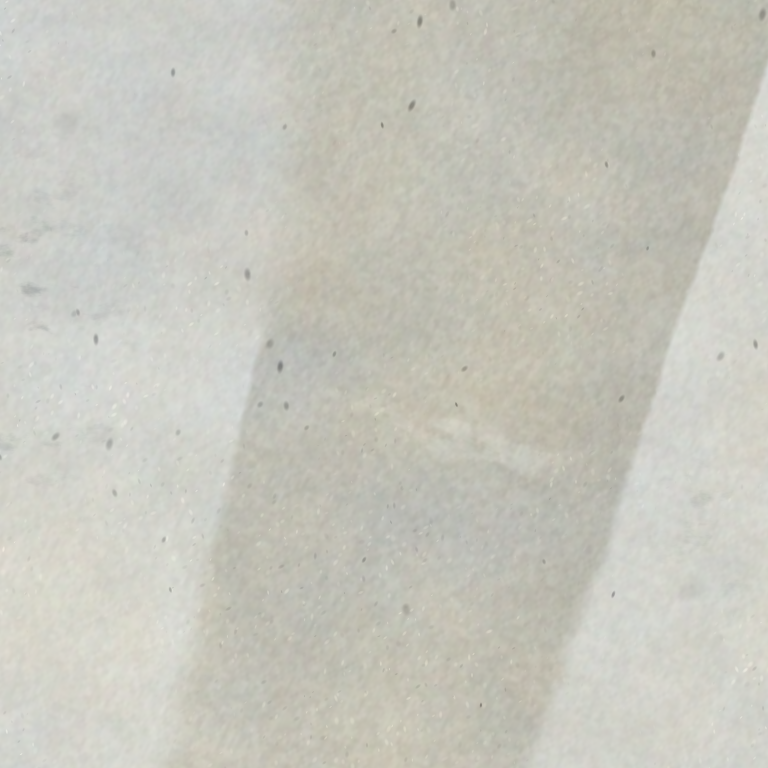
Reproduce this texture procedurally as a Shadertoy shader.

```glsl
vec3 hash3(vec2 cell) {
    uvec3 v = uvec3(uvec2(ivec2(floor(cell))), 77u) * 1664525u + 1013904223u;
    v.x += v.y * v.z; v.y += v.z * v.x; v.z += v.x * v.y;
    v ^= v >> 16u;
    v.x += v.y * v.z; v.y += v.z * v.x; v.z += v.x * v.y;
    return vec3(v >> 8u) / 16777216.0;
}

float noise(vec2 p) {
    vec2 i = floor(p), f = fract(p);
    f = f * f * (3.0 - 2.0 * f);
    return mix(mix(hash3(i).x, hash3(i + vec2(1, 0)).x, f.x),
               mix(hash3(i + vec2(0, 1)).x, hash3(i + vec2(1, 1)).x, f.x), f.y);
}

// Layered noise, centred on zero
float fbm(vec2 p) {
    float sum = 0.0, amp = 0.5;
    for (int i = 0; i < 5; i++) {
        sum += amp * (noise(p) - 0.5);
        p = mat2(1.6, 1.2, -1.2, 1.6) * p + 17.3;
        amp *= 0.5;
    }
    return sum;
}

// Soft elongated flecks, one candidate per cell
float flecks(vec2 p, float density, float size) {
    float cover = 0.0;
    for (int y = -1; y <= 1; y++)
    for (int x = -1; x <= 1; x++) {
        vec2 cell = floor(p) + vec2(x, y);
        vec3 r = hash3(cell), s = hash3(cell + 191.0);
        vec2 d = p - cell - r.xy;
        float a = 0.4 + 1.6 * s.x;
        d = mat2(cos(a), -sin(a), sin(a), cos(a)) * d;
        d.y *= 1.3 + s.y;
        float radius = size * (0.5 + s.z);
        float fleck = 1.0 - smoothstep(0.2 * radius, radius, length(d));
        cover = max(cover, fleck * step(r.z, density) * (0.4 + 0.6 * s.y));
    }
    return cover;
}

float blob(vec2 p, vec2 centre, vec2 radius) {
    vec2 d = (p - centre) / radius;
    return exp(-dot(d, d));
}

void mainImage(out vec4 fragColor, in vec2 fragCoord) {
    vec2 uv = fragCoord / iResolution.xy;
    vec2 warp = 0.016 * vec2(fbm(uv * 14.0), fbm(uv * 14.0 + 40.0));
    vec2 p = uv + warp;

    // Slanted damp band between two pale slabs
    float upper = smoothstep(0.55, 0.61, p.y);
    float leftSoft = mix(mix(0.022, 0.006, smoothstep(0.1, 0.5, p.y)), 0.045, upper);
    float leftLine = p.x - 0.213 - 0.225 * min(p.y, 0.7);
    float rightSoft = mix(0.018, 0.005, smoothstep(0.1, 0.5, p.y));
    float rightLine = 0.69 + 0.336 * p.y - p.x;
    float rightSide = 1.0 - smoothstep(-rightSoft, rightSoft, rightLine);
    float band = smoothstep(-leftSoft, leftSoft, leftLine) * (1.0 - rightSide);

    vec3 pale = vec3(0.825, 0.828, 0.800);
    pale -= vec3(0.027, 0.026, 0.022) * upper * (1.0 - rightSide);
    pale += 0.025 * blob(p, vec2(0.0, 0.97), vec2(0.12, 0.2));
    pale += 0.015 * blob(p, vec2(0.22, 0.5), vec2(0.2, 0.08));
    vec3 damp = vec3(0.756, 0.750, 0.702);
    damp += 0.022 * (1.0 - smoothstep(0.0, 0.35, p.y));
    damp -= 0.028 * smoothstep(0.0, 0.22, leftLine) * (1.0 - smoothstep(0.0, 0.2, rightLine));
    damp -= 0.025 * blob(p, vec2(0.8, 0.93), vec2(0.16, 0.12));
    vec3 color = mix(pale, damp, band);

    // Broad mottling with cool and warm stains
    color += 0.055 * fbm(uv * 5.0) + 0.045 * fbm(uv * vec2(13.0, 19.0) + 8.0);
    color += vec3(-0.035, -0.008, 0.045) * fbm(uv * 6.0 + 31.0);
    color += vec3(0.020, -0.008, -0.016) * fbm(uv * 22.0 + 73.0);
    float cool = blob(p, vec2(0.86, 0.82), vec2(0.09, 0.08))
               + blob(p, vec2(0.6, 0.31), vec2(0.13, 0.06))
               + blob(p, vec2(0.39, 0.52), vec2(0.08, 0.05));
    color += vec3(-0.012, -0.005, 0.016) * cool;

    // Pale scuffs running down across the band
    vec2 scuff = vec2(p.x, p.y + 0.28 * (p.x - 0.5));
    float scuffMask = blob(scuff, vec2(0.59, 0.46), vec2(0.24, 0.065));
    float wisps = smoothstep(-0.02, 0.22, fbm(scuff * vec2(13.0, 26.0) + 5.0));
    color += vec3(0.050, 0.051, 0.058) * scuffMask * wisps;

    // Dark smudges on the slabs
    float smudgeMask = blob(p, vec2(0.0, 0.56), vec2(0.13, 0.2))
                     + 0.6 * blob(p, vec2(0.96, 0.34), vec2(0.1, 0.12));
    float smudge = smoothstep(0.13, 0.33, fbm(uv * vec2(22.0, 40.0) + 61.0));
    color -= vec3(0.15, 0.14, 0.13) * smudge * smudgeMask;
    color -= 0.05 * blob(p, vec2(0.09, 0.845), vec2(0.018, 0.016));
    color -= 0.045 * blob(p, vec2(0.9, 0.23), vec2(0.022, 0.014));

    // Fine sandy grain
    vec2 slant = mat2(0.9, 0.35, -0.45, 0.9) * uv;
    float grain = noise(slant * vec2(135.0, 100.0)) + 0.8 * noise(slant * vec2(230.0, 180.0) + 50.0) - 0.9;
    color += grain * mix(0.032, 0.042, band);
    vec3 tint = vec3(noise(uv * 85.0), noise(uv * 85.0 + 211.0), noise(uv * 85.0 + 433.0)) - 0.5;
    color += 0.016 * (tint - dot(tint, vec3(0.3333)));

    // Bright chips, small pits and rare larger pits
    float patchy = smoothstep(-0.2, 0.25, fbm(uv * 8.0 + 90.0));
    color += vec3(0.085, 0.083, 0.075) * flecks(uv * 75.0, 0.28, 0.34) * patchy;
    color -= vec3(0.085, 0.085, 0.080) * flecks(uv * 65.0 + 300.0, 0.20, 0.28) * patchy;
    color -= vec3(0.24, 0.24, 0.23) * flecks(uv * 30.0 + 700.0, 0.045, 0.23);

    fragColor = vec4(clamp(color, 0.0, 1.0), 1.0);
}
```
